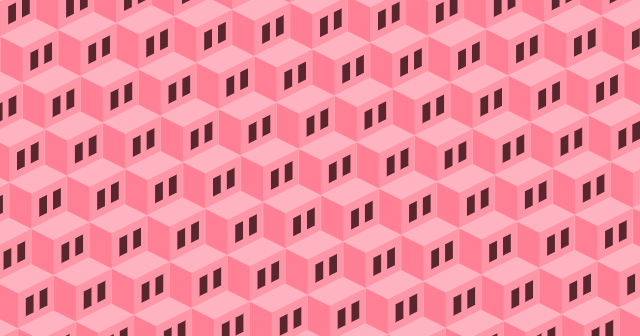
This pattern is drawn by a Shadertoy shader. Its source:

```glsl
// Tilted lattice of pink stacked cubes, each with two dark slots on its right face.

const vec3 TOP_PINK   = vec3(1.00, 0.70, 0.75);
const vec3 LEFT_PINK  = vec3(1.00, 0.50, 0.58);
const vec3 RIGHT_PINK = vec3(1.00, 0.59, 0.66);
const vec3 SLOT_BROWN = vec3(0.35, 0.15, 0.18);
const vec3 SEAM_LIGHT = vec3(1.00, 0.84, 0.87);

// Cube edges from the front corner, in canvas heights
const vec2 RIGHT_EDGE = vec2(0.1062, 0.0531);
const vec2 LEFT_EDGE  = vec2(-0.0662, 0.0331);
const vec2 DOWN_EDGE  = vec2(0.0, -0.1050);
const vec2 FRONT_CORNER = vec2(0.7828, 0.5035);

const vec2 SLOT_SIZE = vec2(0.218, 0.51);
const float SEAM_WIDTH = 0.0026;

float cross2(vec2 a, vec2 b) { return a.x * b.y - a.y * b.x; }

// Signed distance to the parallelogram spanned by two edges
float parallelogram(vec2 p, vec2 origin, vec2 edgeA, vec2 edgeB) {
    vec2 uv = inverse(mat2(edgeA, edgeB)) * (p - origin);
    vec2 altitude = abs(cross2(edgeA, edgeB)) / vec2(length(edgeB), length(edgeA));
    vec2 d = (abs(uv - 0.5) - 0.5) * altitude;
    return max(d.x, d.y);
}

float segment(vec2 p, vec2 a, vec2 b) {
    vec2 ab = b - a;
    return length(p - a - ab * clamp(dot(p - a, ab) / dot(ab, ab), 0.0, 1.0));
}

float coverage(float d, float pixel) { return clamp(0.5 - d / pixel, 0.0, 1.0); }

// Two upright slots placed in the coordinates of the right face
float slots(vec2 p) {
    float d = 1.0;
    for (int i = 0; i < 2; i++) {
        vec2 corner = vec2(0.222 + 0.387 * float(i), 0.255);
        vec2 origin = corner.x * RIGHT_EDGE + corner.y * DOWN_EDGE;
        d = min(d, parallelogram(p, origin, SLOT_SIZE.x * RIGHT_EDGE, SLOT_SIZE.y * DOWN_EDGE));
    }
    return d;
}

// Cube colour weighted by coverage, with total coverage in alpha
vec4 cube(vec2 p, float pixel) {
    vec2 o = vec2(0.0);
    float top   = coverage(parallelogram(p, o, RIGHT_EDGE, LEFT_EDGE), pixel);
    float left  = coverage(parallelogram(p, o, LEFT_EDGE, DOWN_EDGE), pixel);
    float right = coverage(parallelogram(p, o, RIGHT_EDGE, DOWN_EDGE), pixel);
    vec3 rightColor = mix(RIGHT_PINK, SLOT_BROWN, coverage(slots(p), pixel));
    return vec4(top * TOP_PINK + left * LEFT_PINK + right * rightColor, top + left + right);
}

// Distance to the outline edges shared with neighbouring cubes
float seam(vec2 p) {
    vec2 leftFoot = LEFT_EDGE + DOWN_EDGE;
    float d = segment(p, LEFT_EDGE, leftFoot);
    d = min(d, segment(p, leftFoot, DOWN_EDGE));
    return min(d, segment(p, DOWN_EDGE, DOWN_EDGE + RIGHT_EDGE));
}

void mainImage(out vec4 fragColor, in vec2 fragCoord) {
    float pixel = 1.0 / iResolution.y;
    vec2 p = fragCoord * pixel - FRONT_CORNER;

    // Lattice steps that make the cube outlines interlock
    mat2 lattice = mat2(RIGHT_EDGE - LEFT_EDGE, DOWN_EDGE - LEFT_EDGE);
    vec2 cell = round(inverse(lattice) * p);

    vec4 sum = vec4(0.0);
    float seamDist = 1.0;
    for (int j = -1; j <= 1; j++) {
        for (int i = -1; i <= 1; i++) {
            vec2 q = p - lattice * (cell + vec2(i, j));
            sum += cube(q, pixel);
            seamDist = min(seamDist, seam(q));
        }
    }

    // Faint light hairline between cubes
    vec3 color = sum.rgb / max(sum.a, 0.001);
    float line = coverage(seamDist - 0.5 * SEAM_WIDTH, pixel);
    fragColor = vec4(mix(color, SEAM_LIGHT, 0.3 * line), 1.0);
}
```
